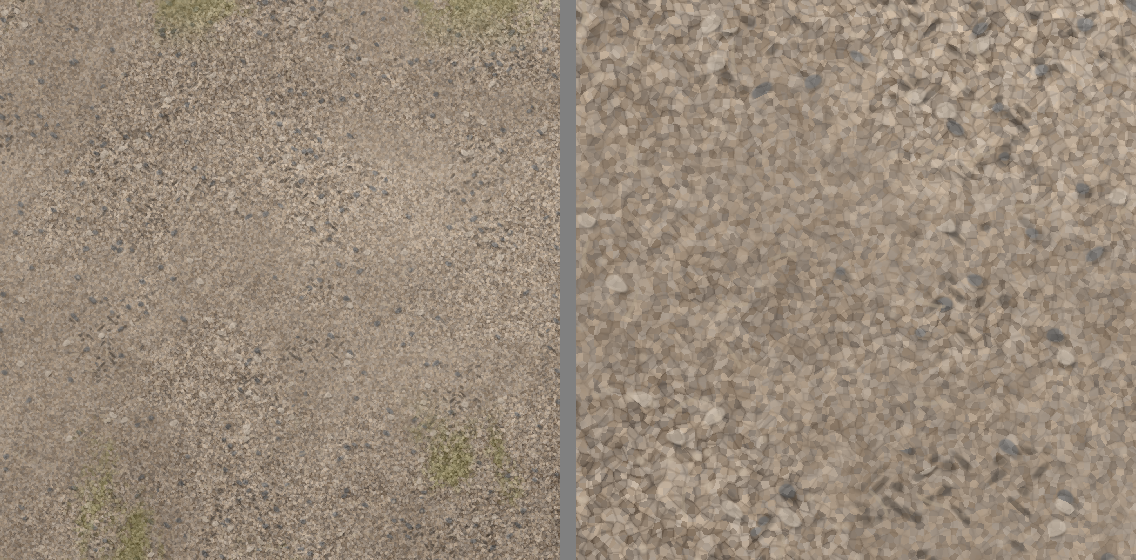
Left, the full canvas; right, a detail of the centre.
Write a WebGL 1 fragment shader that draws this texture.

```glsl
precision highp float;
uniform vec2 u_resolution;

vec2 hash2(vec2 p) {
  vec3 q = fract(p.xyx * vec3(0.1031, 0.1030, 0.0973));
  q += dot(q, q.yzx + 33.33);
  return fract((q.xx + q.yz) * q.zy);
}

// Cellular noise: nearest distance, gap to the neighbour, two random values
vec4 cells(vec2 p) {
  vec2 base = floor(p), id = base;
  float nearest = 8.0, second = 8.0;
  for (int y = -1; y <= 1; y++) {
    for (int x = -1; x <= 1; x++) {
      vec2 cell = base + vec2(x, y);
      float d = length(cell + 0.1 + 0.8 * hash2(cell) - p);
      if (d < nearest) {
        second = nearest;
        nearest = d;
        id = cell;
      } else {
        second = min(second, d);
      }
    }
  }
  return vec4(nearest, second - nearest, hash2(id + 71.0));
}

// Layered, warped sines, roughly -1 to 1
float waves(vec2 p) {
  float sum = 0.0, amp = 0.6;
  for (int i = 0; i < 6; i++) {
    p = mat2(0.8, -0.6, 0.6, 0.8) * p * 1.65 + 2.3;
    p += 0.6 * sin(p.yx * 0.8 + vec2(1.3, 4.1));
    sum += amp * sin(p.x) * sin(p.y);
    amp *= 0.68;
  }
  return sum;
}

// Thin straw, one randomly turned piece per grid cell
float straw(vec2 p, float blur) {
  vec2 id = floor(p), r = hash2(id + 19.0);
  vec2 q = fract(p) - 0.5;
  float angle = 6.2832 * r.x;
  vec2 dir = vec2(cos(angle), sin(angle));
  float along = dot(q, dir);
  float across = dot(q, vec2(-dir.y, dir.x)) + 0.5 * along * along;
  float d = length(vec2(max(abs(along) - 0.15 - 0.15 * r.y, 0.0), across));
  return smoothstep(0.035 + blur, 0.02, d) * step(0.78, r.y);
}

void main() {
  float size = min(u_resolution.x, u_resolution.y);
  vec2 uv = gl_FragCoord.xy / size;
  float pixel = 1.0 / size;

  // Broad patches of dry and damp earth
  float patches = waves(uv * vec2(3.2, 4.5) + 4.0);
  float gravel = smoothstep(-0.5, 0.5, waves(uv * 4.0 + 11.0) + 0.7 * (uv.x - 0.4));
  float tone = 0.012 + 0.04 * patches;
  tone -= 0.05 * smoothstep(0.32, 0.05, uv.y);
  tone += 0.03 * exp(-7.0 * dot(uv - vec2(0.68, 0.48), uv - vec2(0.68, 0.48)));

  // Crumbly relief lit from the upper left
  vec2 soil = uv * vec2(24.0, 32.0);
  float relief = waves(soil) - waves(soil + vec2(-0.05, 0.09));
  tone += clamp(relief, -1.0, 1.0) * mix(0.05, 0.035, gravel);

  // Sand and grit
  vec2 bend = 0.002 * sin(uv.yx * 190.0);
  vec4 sand = cells(uv * 250.0);
  vec4 grit = cells((uv + bend) * 135.0 + 37.0);
  tone += (sand.z - 0.5) * mix(0.13, 0.2, gravel);
  tone += (grit.z - 0.48) * mix(0.06, 0.14, gravel);
  tone -= mix(0.03, 0.09, gravel) * (smoothstep(0.3, 0.0, grit.y) - 0.35);
  vec3 color = vec3(0.585, 0.525, 0.463) + tone * vec3(1.0, 0.97, 0.91);
  color += (sand.w - 0.5) * vec3(0.025, 0.0, -0.03);

  // Dark crevices gathered in clusters
  float cluster = smoothstep(0.05, 0.75, waves(uv * 9.0 + 27.0) + 0.25 * gravel);
  vec4 crevice = cells((uv + 2.0 * bend) * vec2(85.0, 110.0) + 53.0);
  float pit = smoothstep(0.5, 0.2, crevice.x) * step(0.72, crevice.z);
  color *= 1.0 - pit * (0.06 + 0.22 * cluster);

  // Slate chips and pale pebbles, each with a small shadow
  vec2 chipPos = (uv + bend) * vec2(62.0, 76.0);
  vec4 chip = cells(chipPos);
  vec4 caster = cells(chipPos + vec2(-0.1, 0.16));
  float rarity = 0.95 - 0.13 * cluster;
  float radius = 0.2 + 0.2 * chip.w;
  float blur = 76.0 * pixel;
  float shadow = smoothstep(0.45, 0.2, caster.x) * step(rarity, caster.z);
  float stone = smoothstep(radius + blur, radius - 0.08, chip.x) * step(rarity, chip.z);
  vec3 slate = vec3(0.43, 0.425, 0.42) + 0.7 * tone;
  vec3 pale = vec3(0.74, 0.69, 0.63) + 0.4 * tone;
  color *= 1.0 - 0.22 * shadow;
  color = mix(color, mix(slate, pale, step(0.72, chip.w)), 0.8 * stone);

  // Bright grains and straw
  vec4 bright = cells(uv * 120.0 + 91.0);
  float fleck = smoothstep(0.45, 0.15, bright.x) * step(0.94, bright.z);
  color = mix(color, vec3(0.78, 0.72, 0.64), fleck * mix(0.3, 0.7, gravel));
  color = mix(color, vec3(0.7, 0.64, 0.55), 0.5 * straw(uv * 34.0, 34.0 * pixel));

  // Sparse moss near the lower border, wrapping to the top
  float band = smoothstep(0.22, 0.08, abs(fract(uv.y + 0.4) - 0.5));
  float moss = band * smoothstep(0.25, 0.9, waves(uv * 5.0 + 2.0) + 0.4 * (grit.w - 0.5));
  color = mix(color, vec3(0.49, 0.47, 0.29) + 0.9 * tone, 0.6 * moss);

  gl_FragColor = vec4(clamp(color, 0.0, 1.0), 1.0);
}
```
